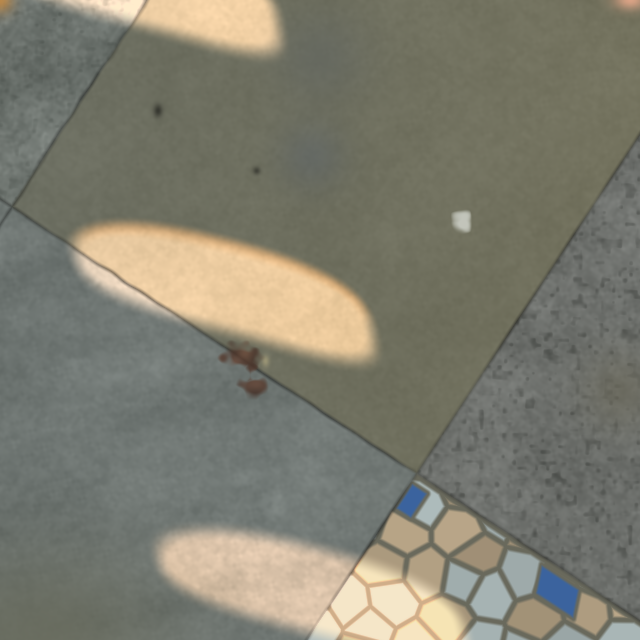
This texture is drawn by a WebGL 2 fragment shader. Its source:

```glsl
#version 300 es
precision highp float;
// Worn stone paving with oval patches of sunlight and a corner of broken-tile mosaic.
uniform vec2 u_resolution;
out vec4 fragColor;

const vec2 CORNER = vec2(0.651, 0.260);   // where the four slabs meet
const float SLAB_WIDTH = 0.758;

float hash(vec2 p) { return fract(sin(dot(p, vec2(127.1, 311.7))) * 43758.5453); }

float noise(vec2 p) {
  vec2 i = floor(p), f = fract(p);
  f = f * f * (3.0 - 2.0 * f);
  return mix(mix(hash(i), hash(i + vec2(1, 0)), f.x),
             mix(hash(i + vec2(0, 1)), hash(i + vec2(1, 1)), f.x), f.y);
}

float fbm(vec2 p) {
  float sum = 0.0, amp = 0.5;
  for (int i = 0; i < 5; i++) {
    sum += amp * noise(p);
    p = mat2(1.6, 1.2, -1.2, 1.6) * p + 7.3;
    amp *= 0.5;
  }
  return sum;
}

// Coordinates along and across the joints
vec2 slabFrame(vec2 p) {
  vec2 d = p - CORNER;
  return vec2(dot(d, vec2(0.835, -0.55)), dot(d, vec2(0.55, 0.835)));
}

float inside(float d, float blur) { return 1.0 - smoothstep(-blur, blur, d); }

float spot(vec2 p, vec2 centre, vec2 radius) {
  vec2 q = (p - centre) / radius;
  return exp(-dot(q, q));
}

float boxDist(vec2 p, vec2 centre, vec2 halfSize) {
  vec2 q = abs(p - centre) - halfSize;
  return length(max(q, 0.0)) + min(max(q.x, q.y), 0.0);
}

// Approximate distance to a bent superellipse, blunter at its right end
float ovalDist(vec2 p, vec2 centre, vec2 halfSize) {
  vec2 d = p - centre;
  float side = clamp(d.x / halfSize.x, -1.0, 1.0);
  d.y += (0.255 + 0.055 * side) * d.x;
  d.x += 0.2 * d.y;
  float n = d.x > 0.0 ? 3.3 : 2.5;
  vec2 q = abs(d) / halfSize + 0.001;
  float r = pow(pow(q.x, n) + pow(q.y, n), 1.0 / n);
  return (r - 1.0) / length(pow(q / r, vec2(n - 1.0)) / halfSize);
}

vec2 cellSite(vec2 cell) {
  return cell + 0.5 + 0.68 * (vec2(hash(cell), hash(cell + 19.7)) - 0.5);
}

// Voronoi chips: distance to the cell border, and the cell's identity
vec3 chips(vec2 p) {
  vec2 base = floor(p), best = base;
  float nearest = 9.0, border = 9.0;
  for (int k = 0; k < 9; k++) {
    vec2 cell = base + vec2(k % 3 - 1, k / 3 - 1);
    float d = distance(p, cellSite(cell));
    if (d < nearest) { nearest = d; best = cell; }
  }
  vec2 a = cellSite(best);
  for (int k = 0; k < 25; k++) {
    vec2 cell = best + vec2(k % 5 - 2, k / 5 - 2);
    if (cell == best) continue;
    vec2 b = cellSite(cell);
    border = min(border, dot(0.5 * (a + b) - p, normalize(b - a)));
  }
  return vec3(border, best);
}

vec3 mosaic(vec2 f, float blur) {
  const float density = 15.5;
  vec3 grout = vec3(0.41, 0.41, 0.36), blue = vec3(0.23, 0.39, 0.62);
  vec3 c = chips(f * density + vec2(0.2, 0.1));
  float pale = step(0.5, fract(0.37 * c.y + 0.61 * c.z + 0.3 * hash(c.yz)));
  vec3 glaze = mix(vec3(0.68, 0.61, 0.50), vec3(0.64, 0.69, 0.69), pale);
  glaze *= 0.92 + 0.16 * hash(c.yz + 8.3);
  float gap = max(0.0045 - c.x / density, f.y + 0.008);
  vec3 col = mix(grout, glaze, inside(gap, blur));
  float blueDist = min(boxDist(f, vec2(0.017, -0.040), vec2(0.013, 0.022)),
                       boxDist(f + vec2(0.4 * f.y, 0.0), vec2(0.272, -0.033), vec2(0.034, 0.020)));
  col = mix(col, grout, inside(blueDist - 0.006, blur));
  return mix(col, blue, inside(blueDist, blur));
}

vec3 paving(vec2 p, vec2 f, float blur) {
  float cloud = fbm(p * 8.0) - 0.48, streak = fbm(vec2(p.x * 4.0, (p.y - 0.2 * p.x) * 16.0)) - 0.48;
  float grain = 0.5 * (noise(p * 85.0) + noise(f * 170.0)) - 0.5;
  float pits = smoothstep(0.6, 1.0, noise(p * 110.0 + 5.0 * f));
  // Middle slab, olive with bluish stains
  vec3 olive = mix(vec3(0.42, 0.43, 0.38), vec3(0.45, 0.445, 0.365), p.x) + 0.05 * cloud + 0.035 * grain;
  olive = mix(olive, vec3(0.37, 0.40, 0.42), 0.5 * spot(p, vec2(0.488, 0.755), vec2(0.05)));
  olive = mix(olive, vec3(0.38, 0.40, 0.39), 0.5 * spot(p, vec2(0.50, 0.91), vec2(0.07)));
  // Three grey slabs
  vec3 lower = vec3(0.43, 0.458, 0.445) + 0.08 * cloud + 0.10 * streak + 0.06 * grain;
  lower = mix(lower, vec3(0.42, 0.43, 0.37), 0.8 * spot(p, vec2(0.06, 0.0), vec2(0.22, 0.14)));
  lower += 0.06 * spot(p, vec2(0.434, 0.21), vec2(0.014, 0.025));
  vec3 right = vec3(0.435, 0.445, 0.43) + 0.11 * cloud + 0.10 * grain - 0.08 * pits;
  right = mix(right, vec3(0.40, 0.39, 0.33), 0.6 * spot(p, vec2(0.97, 0.39), vec2(0.06)));
  vec3 upper = vec3(0.43, 0.455, 0.435) + 0.20 * cloud + 0.08 * streak + 0.10 * grain - 0.04 * pits;
  // Assemble, then darken the joints
  float above = inside(-f.y, blur), east = inside(-f.x, blur);
  float west = inside(f.x + SLAB_WIDTH, blur);
  vec3 col = mix(mix(lower, mosaic(f, blur), east), mix(mix(olive, upper, west), right, east), above);
  float wobble = 0.006 * (noise(f * 35.0) - 0.5);
  float joint = min(abs(f.x), min(abs(f.y + 0.5 * wobble), abs(f.x + SLAB_WIDTH + wobble)));
  return col * (1.0 - (0.20 + 0.36 * noise(f * 18.0)) * inside(joint - 0.0018, 0.004));
}

void main() {
  vec2 p = gl_FragCoord.xy / u_resolution;
  vec2 f = slabFrame(p);
  float blur = max(0.003, 1.0 / u_resolution.y);
  vec3 col = paving(p, f, blur);

  // Sunlight, with a warm fringe on the upper rim
  vec2 size = vec2(0.232, 0.070);
  float topOval = ovalDist(p, vec2(0.202, 1.036), size);
  float midOval = ovalDist(p, vec2(0.349, 0.555), size);
  float lowOval = ovalDist(p, vec2(0.488, 0.078), size * vec2(1.03, 0.95));
  float d = min(min(topOval, midOval), lowOval);
  float low = step(lowOval, midOval);
  float upperRim = smoothstep(-0.01, 0.04, p.y - 0.555 + 0.27 * (p.x - 0.349));
  float rim = smoothstep(-0.025, 0.005, d) * upperRim * step(midOval, min(topOval, lowOval));
  float sun = inside(d, mix(0.018, 0.013, rim)) * (1.0 - 0.10 * low);
  vec3 warmth = mix(vec3(2.18, 1.86, 1.70), vec3(2.10, 1.74, 1.55), low);
  vec3 sunlit = min(col * mix(warmth, vec3(2.15, 1.62, 1.25), rim), vec3(1.0, 0.93, 0.80));
  col = mix(col, sunlit, sun);

  // Dry leaf, white chip and dark flecks
  float ragged = 0.018 * (noise(p * 75.0) - 0.5);
  float leaf = min(length((p - vec2(0.376, 0.444)) * vec2(0.7, 1.1)) - 0.017,
                   length((p - vec2(0.398, 0.396)) * vec2(0.8, 1.2)) - 0.013);
  leaf = min(leaf, boxDist(p, vec2(0.391, 0.422), vec2(0.004, 0.018)));
  col = mix(col, mix(vec3(0.24, 0.17, 0.14), vec3(0.46, 0.32, 0.25), noise(p * 60.0)), 0.85 * inside(leaf + ragged, 0.006));
  col = mix(col, vec3(0.72, 0.68, 0.52), 0.6 * spot(p, vec2(0.415, 0.436), vec2(0.006, 0.009)));
  float chip = length((p - vec2(0.722, 0.650)) * vec2(1.0, 0.8)) - 0.010;
  col = mix(col, vec3(0.76, 0.77, 0.73), inside(chip + ragged, 0.005));
  col *= 1.0 - 0.5 * spot(p, vec2(0.247, 0.827), vec2(0.007, 0.010));
  col *= 1.0 - 0.4 * spot(p, vec2(0.401, 0.733), vec2(0.006));

  // Warm glints in the top corners
  col = mix(col, vec3(0.80, 0.55, 0.25), 0.8 * spot(p, vec2(0.0, 1.0), vec2(0.02)));
  col = mix(col, vec3(0.90, 0.66, 0.54), 0.9 * spot(p, vec2(0.985, 1.0), vec2(0.025, 0.015)));
  fragColor = vec4(clamp(col, 0.0, 1.0), 1.0);
}
```
